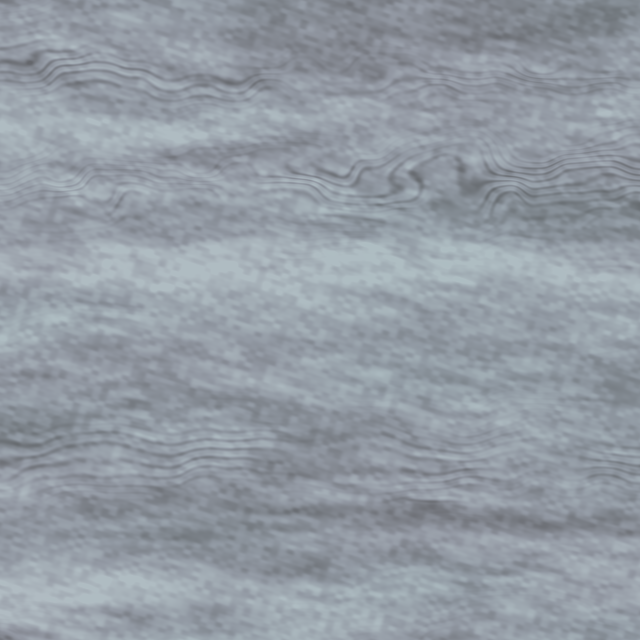
Write a Shadertoy shader that draws this texture.

```glsl
const vec3 DARK_ASH = vec3(0.44, 0.47, 0.49);
const vec3 MID_ASH = vec3(0.57, 0.60, 0.64);
const vec3 PALE_ASH = vec3(0.66, 0.70, 0.73);
const float MID_POINT = 0.56;
const float BASE_TONE = 0.60;
const float STREAK_GAIN = 0.28;
const float FIBRE_GAIN = 0.23;
const float GRAIN_GAIN = 0.20;
const float FIGURE_GAIN = 0.24;
const float CRACK_GAIN = 0.48;
const vec2 STREAK_SCALE = vec2(4.0, 25.0);
const vec2 FIBRE_SCALE = vec2(17.0, 72.0);
const vec2 GRAIN_SCALE = vec2(85.0, 140.0);
const vec2 CRACK_CELLS = vec2(5.0, 18.0);

float hash(vec2 p) {
    vec3 q = fract(p.xyx * 0.1031);
    q += dot(q, q.yzx + 33.33);
    return fract((q.x + q.y) * q.z);
}

// Smooth noise in -1..1
float noise(vec2 p) {
    vec2 cell = floor(p), f = fract(p);
    f = f * f * f * (f * (f * 6.0 - 15.0) + 10.0);
    float low = mix(hash(cell), hash(cell + vec2(1, 0)), f.x);
    float high = mix(hash(cell + vec2(0, 1)), hash(cell + vec2(1, 1)), f.x);
    return 2.0 * mix(low, high, f.y) - 1.0;
}

float band(float y, float centre, float width) {
    float d = (y - centre) / width;
    return exp(-d * d);
}

// Layered sines bend the boards' fibres
vec2 bendFibres(vec2 p) {
    float sway = 0.007 * sin(5.0 * p.x + 4.0 * sin(4.0 * p.y))
               + 0.004 * sin(13.0 * p.x + 17.0 * p.y)
               + 0.002 * sin(31.0 * p.x - 23.0 * p.y);
    return p + vec2(0.0, sway + 0.012 * noise(p * vec2(4.0, 9.0)));
}

// Broad pale and dark zones running along the board
float zones(vec2 p) {
    float rightSide = smoothstep(0.2, 0.9, p.x);
    float pale = band(p.y, 0.81, 0.035) + band(p.y, 0.57, 0.07)
               + (1.0 - rightSide) * (band(p.y, 0.44, 0.05) + 0.7 * band(p.y, 0.08, 0.06));
    float dark = band(p.y, 0.25, 0.085) + 0.5 * band(p.y, 0.97, 0.05)
               + rightSide * (band(p.y, 0.70, 0.06) + band(p.y, 0.46, 0.04));
    return 0.20 * pale - 0.20 * dark + 0.12 * noise(p * vec2(2.0, 9.0) + 5.0);
}

// Curled growth rings, strongest in three bands
float figure(vec2 p) {
    float curl = band(p.y, 0.73, 0.055);
    float arch = band(p.y, 0.89, 0.035);
    float wave = band(p.y, 0.285, 0.035);
    float swirl = noise(p * vec2(7.0, 9.0) + 11.0) + 0.45 * noise(p * vec2(19.0, 23.0));
    float rings = 62.0 * p.y + swirl * (1.4 + 2.6 * curl + 0.8 * arch);
    float patchiness = smoothstep(-0.6, 0.6, noise(p * vec2(6.0, 14.0) + 29.0));
    float strength = (0.12 + curl + arch + 0.8 * wave) * mix(0.25, 1.0, patchiness);
    return strength * (sin(6.2832 * rings) + 0.35 * sin(12.5664 * rings + 1.0));
}

// Scattered tapered cracks, each with a pale upper lip
float cracks(vec2 p) {
    vec2 home = floor(p * CRACK_CELLS);
    float sum = 0.0;
    for (int j = -1; j <= 1; j++)
    for (int i = -1; i <= 1; i++) {
        vec2 id = home + vec2(i, j);
        vec2 jitter = vec2(hash(id + 3.0), hash(id + 17.0));
        vec2 d = p - (id + jitter) / CRACK_CELLS;
        float reach = mix(0.03, 0.11, hash(id + 41.0));
        float thickness = mix(0.0028, 0.0055, hash(id + 59.0));
        d.y += 0.10 * d.x + 0.003 * sin(45.0 * d.x + 6.0 * jitter.x);
        float taper = smoothstep(1.0, 0.0, abs(d.x) / reach);
        float present = smoothstep(0.45, 0.9, hash(id + 73.0));
        float cut = band(d.y, 0.0, thickness);
        float lip = band(d.y, 2.3 * thickness, 1.3 * thickness);
        sum += present * taper * (0.45 * lip - cut);
    }
    float zone = 0.3 + 0.7 * band(p.y, 0.24, 0.12) + 0.5 * band(p.y, 0.65, 0.04);
    return sum * zone;
}

vec3 ashColour(float tone) {
    tone = clamp(tone, -0.25, 1.15);
    return tone < MID_POINT ? mix(DARK_ASH, MID_ASH, tone / MID_POINT)
                            : mix(MID_ASH, PALE_ASH, (tone - MID_POINT) / (1.0 - MID_POINT));
}

void mainImage(out vec4 fragColor, in vec2 fragCoord) {
    vec2 p = fragCoord / iResolution.y;
    vec2 wood = bendFibres(p);

    float tone = BASE_TONE + zones(wood);
    tone += STREAK_GAIN * noise(wood * STREAK_SCALE);
    tone += FIBRE_GAIN * noise(wood * FIBRE_SCALE + 7.0 * wood.yx);
    tone += GRAIN_GAIN * noise(mat2(0.95, 0.31, -0.31, 0.95) * p * GRAIN_SCALE);
    tone += FIGURE_GAIN * figure(wood);
    tone += CRACK_GAIN * cracks(wood);

    // Faint drift between violet and cyan greys
    float tint = noise(wood * vec2(3.0, 12.0) + 47.0) + 2.0 * (tone - BASE_TONE);
    vec3 colour = ashColour(tone) + 0.006 * tint * vec3(-1.0, 0.6, 0.0);
    fragColor = vec4(colour, 1.0);
}
```
